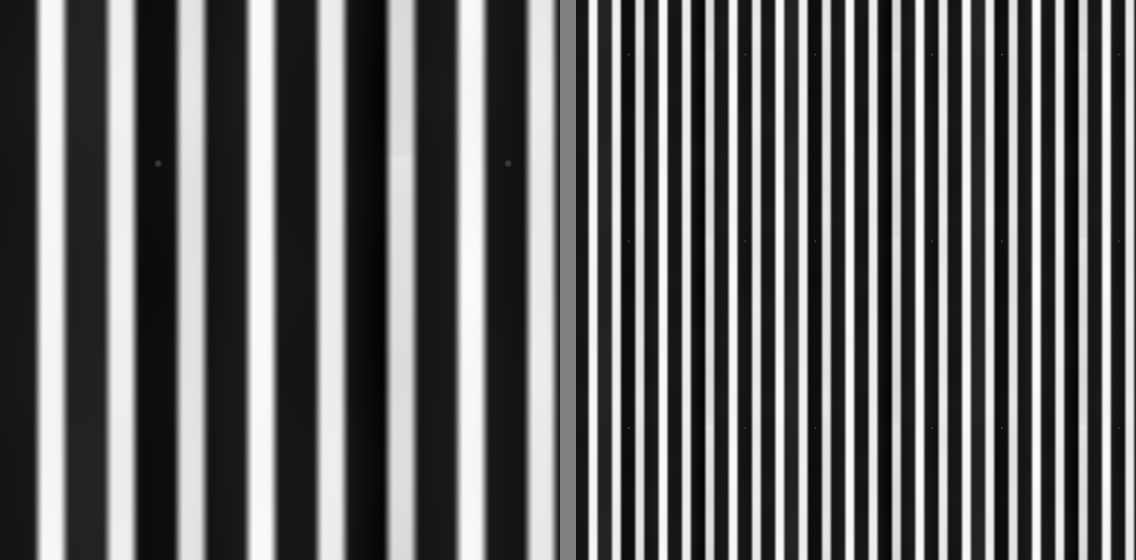
Left: one tile. Right: repeated 3 by 3.
Write a Shadertoy shader that draws this pattern.

```glsl
// Soft-edged pale vertical stripes on near-black, with uneven tones and faint wear.

const int   STRIPES       = 8;
const float FIRST_CENTRE  = 0.734;   // in stripe periods from the left edge
const float HALF_WIDTH    = 0.190;   // in stripe periods
const float EDGE_SOFTNESS = 0.085;   // in stripe periods
const float WEAR_CELLS    = 6.0;     // tonal drift cells along the height
const float LIGHT_WEAR    = 0.022;
const float DARK_WEAR     = 0.014;
const float SPECK_HEIGHT  = 0.708;
const float SPECK_RADIUS  = 0.0052;
const float SPECK_TONE    = 0.24;
const int   CREASED       = 5;       // stripe that carries the crease
const float CREASE_HEIGHT = 0.721;
const float CREASE_TONE   = 0.025;

// Tone of each stripe, then of the gap to its right and the slope across that gap
const float LIGHT[8] = float[8](0.965, 0.935, 0.895, 0.970, 0.925, 0.865, 0.970, 0.920);
const float DARK[8]  = float[8](0.130, 0.050, 0.090, 0.080, 0.045, 0.092, 0.080, 0.085);
const float SLOPE[8] = float[8](0.010, 0.010, 0.055, -0.015, -0.120, 0.035, -0.045, 0.020);

float hash(vec2 p) {
    vec3 q = fract(vec3(p.xyx) * 0.1031);
    q += dot(q, q.yzx + 33.33);
    return fract((q.x + q.y) * q.z);
}

// Smooth drift from -0.5 to 0.5 along a strip, wrapping over the height
float drift(float y, float strip) {
    float t = y * WEAR_CELLS;
    float cell = floor(t);
    float a = hash(vec2(mod(cell, WEAR_CELLS), strip));
    float b = hash(vec2(mod(cell + 1.0, WEAR_CELLS), strip));
    return mix(a, b, smoothstep(0.0, 1.0, t - cell)) - 0.5;
}

// Dim dots in every fifth gap
float speckMask(vec2 offset, float pixel) {
    float soft = max(0.6 * SPECK_RADIUS, pixel);
    return 1.0 - smoothstep(SPECK_RADIUS - soft, SPECK_RADIUS + soft, length(offset));
}

void mainImage(out vec4 fragColor, in vec2 fragCoord) {
    vec2 uv = fragCoord / iResolution.xy;
    float count = float(STRIPES);
    float s = uv.x * count - FIRST_CENTRE;
    float pixel = 1.0 / min(iResolution.x, iResolution.y);

    int stripe = (int(round(s)) + STRIPES) % STRIPES;
    int gap = (int(floor(s)) + STRIPES) % STRIPES;
    float across = s - round(s);
    float gapAcross = fract(s) - 0.5;

    // Dark gaps with a slight ramp and specks
    float dark = DARK[gap] + SLOPE[gap] * gapAcross
               + DARK_WEAR * drift(uv.y, float(gap) + 20.0);
    if (gap % 5 == 1) {
        vec2 offset = vec2((gapAcross - 0.025) / count, uv.y - SPECK_HEIGHT);
        dark = mix(dark, SPECK_TONE, speckMask(offset, pixel));
    }

    // Pale stripes with slow tonal drift and a fading crease
    float light = LIGHT[stripe] - 0.04 * across
                + LIGHT_WEAR * drift(uv.y, float(stripe) + 3.0);
    if (stripe == CREASED) {
        float below = CREASE_HEIGHT - uv.y;
        light += CREASE_TONE * smoothstep(-pixel, pixel, below) * exp(-18.0 * max(below, 0.0));
    }

    // Blend across the blurred edges
    float soft = max(EDGE_SOFTNESS, count * pixel);
    float mask = 1.0 - smoothstep(HALF_WIDTH - soft, HALF_WIDTH + soft, abs(across));
    float tone = mix(dark, light, mask);
    fragColor = vec4(vec3(clamp(tone, 0.0, 1.0)), 1.0);
}
```
